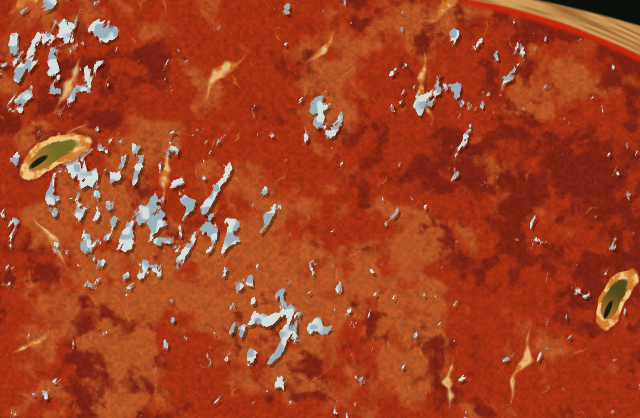
Reproduce this texture procedurally as a Shadertoy shader.

```glsl
// Moist, mottled red-brown tissue under hard light, cut by a pale curved rim.
// Layered value noise colours the flesh; thresholded stretched noise makes the
// wet glints; hashed cells scatter fibres, and two warped ovals form vessels.

const vec3 BRICK = vec3(0.65, 0.19, 0.07);
const vec3 OCHRE = vec3(0.71, 0.33, 0.14);
const vec3 MAROON = vec3(0.49, 0.13, 0.07);
const vec3 PINK = vec3(0.67, 0.48, 0.42);
const vec3 GLINT = vec3(0.83, 0.87, 0.86);
const vec3 STEEL = vec3(0.60, 0.69, 0.73);
const vec3 CREAM = vec3(0.93, 0.78, 0.50);
const vec3 AMBER = vec3(0.83, 0.47, 0.17);
const vec3 OLIVE = vec3(0.45, 0.42, 0.14);
const vec3 NIGHT = vec3(0.04, 0.06, 0.04);

float hash(vec2 p) {
    return fract(sin(dot(p, vec2(127.1, 311.7))) * 43758.5453);
}

float noise(vec2 p) {
    vec2 i = floor(p), f = fract(p);
    f = f * f * (3.0 - 2.0 * f);
    float low = mix(hash(i), hash(i + vec2(1, 0)), f.x);
    float high = mix(hash(i + vec2(0, 1)), hash(i + vec2(1, 1)), f.x);
    return mix(low, high, f.y);
}

float fbm(vec2 p) {
    float sum = 0.0, amp = 0.5;
    for (int i = 0; i < 5; i++) {
        sum += amp * noise(p);
        p = mat2(0.8, 0.6, -0.6, 0.8) * p * 2.03 + 17.3;
        amp *= 0.5;
    }
    return sum / 0.97;
}

// Turns the direction at the given angle onto the x axis.
vec2 alignTo(vec2 v, float angle) {
    float c = cos(angle), s = sin(angle);
    return vec2(c * v.x + s * v.y, c * v.y - s * v.x);
}

float blob(vec2 p, vec2 centre, float radius) {
    vec2 d = (p - centre) / radius;
    return exp(-dot(d, d));
}

// Mottled flesh: redder and darker to the right, warmer in the middle.
vec3 flesh(vec2 p) {
    float warmth = 0.09 * blob(p, vec2(0.72, 0.55), 0.35)
                 + 0.07 * blob(p, vec2(0.30, 0.10), 0.40)
                 + 0.04 * blob(p, vec2(1.15, 0.10), 0.30)
                 - 0.11 * blob(p, vec2(1.38, 0.62), 0.32)
                 - 0.05 * blob(p, vec2(0.15, 0.90), 0.30);
    vec2 warped = p + 0.05 * vec2(fbm(p * 9.0), fbm(p * 9.0 + 40.0));
    float warm = mix(fbm(warped * 6.0), fbm(warped * 21.0 + 5.0), 0.4) + warmth;
    float dark = mix(fbm(warped * 8.0 + 70.0), fbm(warped * 30.0 + 9.0), 0.45) - warmth;
    vec3 col = mix(BRICK, OCHRE, smoothstep(0.48, 0.62, warm));
    col = mix(col, MAROON, smoothstep(0.49, 0.63, dark));
    float grain = 0.6 * noise(p * 130.0) + 0.4 * noise(p * 260.0);
    return col * (0.86 + 0.28 * grain);
}

// Tapering torn fibres, one per chosen cell; 1 on the fibre's spine.
float fibres(vec2 p, float cells, float chance, float width) {
    vec2 q = p * cells, id = floor(q);
    float wobble = noise(q * 5.0) - 0.5, ragged = noise(q * 14.0);
    float result = 0.0;
    for (int j = -1; j <= 1; j++)
    for (int i = -1; i <= 1; i++) {
        vec2 cell = id + vec2(i, j);
        if (hash(cell + 0.5) > chance) continue;
        vec2 centre = cell + 0.2 + 0.6 * vec2(hash(cell + 3.1), hash(cell + 7.7));
        vec2 r = alignTo(q - centre, mix(0.5, 2.3, hash(cell + 11.9)));
        r.y += 0.16 * wobble;
        float reach = mix(0.14, 0.36, hash(cell + 19.3));
        float thick = width * (1.0 - abs(r.x) / reach) * (0.3 + 1.4 * ragged);
        result = max(result, smoothstep(0.02, -0.03, abs(r.y) - thick));
    }
    return result;
}

// Share of the wet sheen over the surface, in loose groups.
float sheen(vec2 p) {
    float groups = blob(p, vec2(0.16, 0.88), 0.21) + blob(p, vec2(0.30, 0.57), 0.20)
                 + blob(p, vec2(0.56, 0.40), 0.15) + blob(p, vec2(0.72, 0.17), 0.13)
                 + blob(p, vec2(0.80, 0.72), 0.10) + blob(p, vec2(1.03, 0.80), 0.15);
    return min(groups, 1.0) * smoothstep(0.34, 0.58, fbm(p * 8.0 + 31.0));
}

float glintField(vec2 p) {
    vec2 bent = p + 0.02 * vec2(noise(p * 24.0), noise(p * 24.0 + 50.0));
    return fbm(alignTo(bent, 1.15) * vec2(27.0, 48.0));
}

// Cut vessel: amber and cream wall around a darker hollow.
vec3 vessel(vec3 col, vec2 p, vec2 centre, float angle, vec2 size, vec3 hollow) {
    vec2 q = alignTo(p - centre, angle) / size;
    q.y += 0.35 * q.x * q.x - 0.15;
    float d = length(q) - 1.0 + 0.6 * (fbm(p * 22.0) - 0.5);
    float bright = smoothstep(0.4, 0.6, fbm(p * 45.0 + 8.0));
    col = mix(col, MAROON, 0.6 * smoothstep(0.35, 0.0, d));
    col = mix(col, mix(AMBER, CREAM, bright), smoothstep(0.06, -0.06, d));
    vec3 inner = mix(hollow, AMBER, 0.6 * smoothstep(0.2, -0.6, q.x));
    col = mix(col, inner, smoothstep(-0.28, -0.42, d));
    float slit = length((q - vec2(-0.45, 0.0)) * vec2(3.5, 5.0)) - 1.0;
    return mix(col, NIGHT, 0.85 * smoothstep(0.2, -0.3, slit));
}

void mainImage(out vec4 fragColor, in vec2 fragCoord) {
    vec2 p = fragCoord / iResolution.y;
    vec3 col = flesh(p);

    // Fine orange threads, then larger pale shreds.
    col = mix(col, AMBER, 0.55 * fibres(p + 2.3, 12.0, 0.22, 0.035));
    float shred = fibres(p + 5.0, 4.2, 0.36, 0.05);
    vec3 shredTint = mix(AMBER, CREAM, smoothstep(0.35, 0.6, fbm(p * 50.0)));
    col = mix(col, shredTint, 0.9 * shred);

    // Wet glints with a pink edge and a shaded lower side.
    float wet = glintField(p), level = 0.79 - 0.26 * sheen(p);
    float shade = glintField(p + vec2(-0.006, 0.009));
    col *= 1.0 - 0.35 * smoothstep(level - 0.02, level + 0.05, shade);
    col = mix(col, PINK, 0.85 * smoothstep(level - 0.035, level, wet));
    vec3 glintTint = mix(STEEL, GLINT, smoothstep(0.35, 0.55, noise(p * 60.0)));
    col = mix(col, glintTint, smoothstep(level, level + 0.03, wet));

    col = vessel(col, p, vec2(0.13, 0.63), 0.48, vec2(0.092, 0.036), OLIVE);
    col = vessel(col, p, vec2(1.475, 0.29), 1.05, vec2(0.082, 0.032), OLIVE * 0.7);

    // Curved outer rim: red lip, tan band and dark background.
    float u = max(p.x - 1.12, 0.0), v = max(p.x - 1.28, 0.0);
    float rim = p.y - 1.0 + 0.17 * u + 0.38 * u * u;
    float back = p.y - 1.0 + 0.20 * v + 0.20 * v * v;
    float onEdge = smoothstep(1.08, 1.15, p.x);
    float streak = noise(vec2(p.x * 14.0, rim * 160.0));
    vec3 band = mix(vec3(0.62, 0.40, 0.20), vec3(0.84, 0.65, 0.38), streak);
    col = mix(col, vec3(0.78, 0.15, 0.04), onEdge * smoothstep(-0.022, -0.006, rim));
    col = mix(col, band, onEdge * smoothstep(-0.003, 0.006, rim));
    col = mix(col, NIGHT, smoothstep(1.26, 1.30, p.x) * smoothstep(-0.003, 0.005, back));

    fragColor = vec4(clamp(col, 0.0, 1.0), 1.0);
}
```
